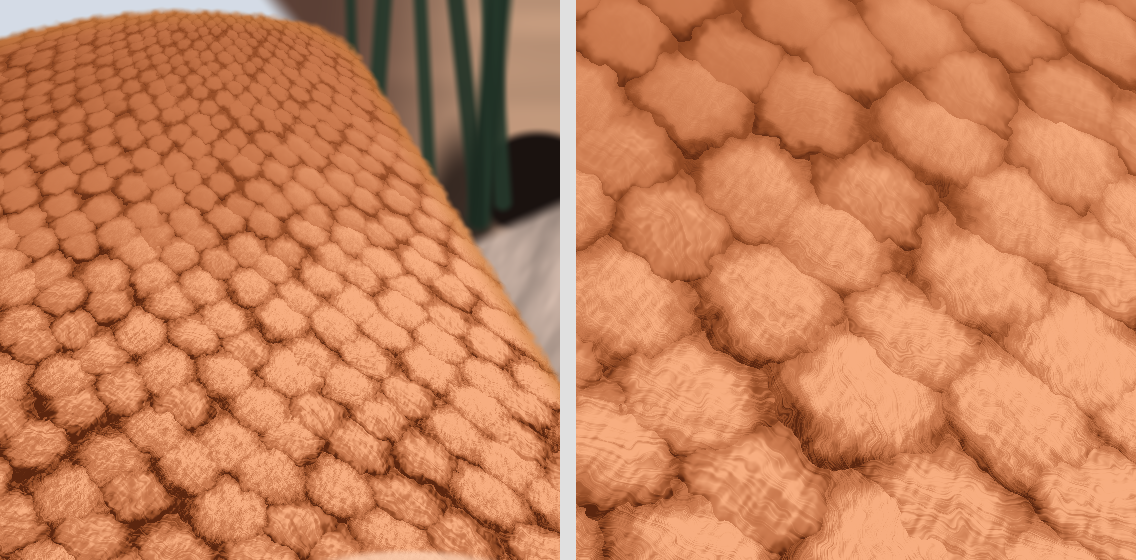
Left, the full canvas; right, a detail of the centre.
Give the GLSL for this texture, as a Shadertoy shader.

```glsl
const vec3 WOOL_DEEP = vec3(0.36, 0.15, 0.06);
const vec3 WOOL_DARK = vec3(0.59, 0.30, 0.15);
const vec3 WOOL_MID = vec3(0.79, 0.47, 0.30);
const vec3 WOOL_LIGHT = vec3(0.97, 0.68, 0.50);
const vec3 CLOTH = vec3(0.76, 0.67, 0.62);
const vec3 SHADOW = vec3(0.10, 0.07, 0.06);
const vec3 LEAF = vec3(0.11, 0.17, 0.13);

float hash(vec2 p) {
    vec3 q = fract(vec3(p.xyx) * 0.1031);
    q += dot(q, q.yzx + 33.33);
    return fract((q.x + q.y) * q.z);
}

float noise(vec2 p) {
    vec2 i = floor(p), f = fract(p);
    f = f * f * (3.0 - 2.0 * f);
    return mix(mix(hash(i), hash(i + vec2(1, 0)), f.x),
               mix(hash(i + vec2(0, 1)), hash(i + vec2(1, 1)), f.x), f.y);
}

float fbm(vec2 p) {
    return 0.55 * noise(p) + 0.3 * noise(p * 2.1 + 7.3) + 0.15 * noise(p * 4.3 + 3.1);
}

mat2 rotation(float a) {
    float c = cos(a), s = sin(a);
    return mat2(c, s, -s, c);
}

float smoothMax(float a, float b, float k) {
    float h = max(k - abs(a - b), 0.0) / k;
    return max(a, b) + h * h * k * 0.25;
}

// Perspective lattice that shrinks towards the horizon
vec2 blanketPlane(vec2 uv, float horizon, float spacing) {
    float depth = max(horizon - uv.y - 0.12 * (uv.x - 0.4), 0.04);
    return vec2((uv.x - 0.4) / depth, -log(depth)) / spacing;
}

// Staggered domes: height, offset from the nearest centre, random id
vec4 bobbles(vec2 q, float jitter) {
    vec4 best = vec4(-1.0, 0.0, 0.0, 0.0);
    for (int j = -2; j <= 2; j++) {
        float row = floor(q.y * 2.0) + float(j);
        float stagger = 0.5 * mod(row, 2.0);
        for (int i = -1; i <= 1; i++) {
            float column = floor(q.x - stagger) + float(i);
            vec2 cell = vec2(column, row);
            float id = hash(cell + 51.7);
            vec2 wobble = vec2(id, hash(cell + 17.3)) - 0.5;
            vec2 centre = vec2(column + stagger + 0.5, 0.5 * row + 0.25) + jitter * wobble;
            vec2 local = (q - centre) / (vec2(0.46, 0.39) * (0.9 + 0.2 * id));
            float height = 1.0 - dot(local, local);
            if (height > best.x) best = vec4(height, local, id);
        }
    }
    return best;
}

// Thin strands curling over one bobble
float fibres(vec2 p, float angle) {
    vec2 r = rotation(angle) * p;
    r.x += 0.25 * r.y * r.y;
    float strands = noise(r * vec2(11.0, 2.2));
    float hairs = 1.0 - abs(2.0 * noise(r * vec2(17.0, 3.0) + 9.0) - 1.0);
    return 0.6 * strands + 0.4 * hairs * hairs - 0.45;
}

vec3 woolRamp(float t) {
    vec3 c = mix(WOOL_DEEP, WOOL_DARK, smoothstep(0.0, 0.24, t));
    c = mix(c, WOOL_MID, smoothstep(0.2, 0.55, t));
    return mix(c, WOOL_LIGHT, smoothstep(0.52, 0.95, t));
}

vec3 blanket(vec2 uv) {
    vec2 q = blanketPlane(uv, 1.12, 0.14);
    float sharpness = 1.0 - smoothstep(0.3, 0.72, uv.y);
    float contrast = 1.0 - 0.68 * smoothstep(0.35, 0.95, uv.y);
    vec2 warp = vec2(fbm(q * 5.0), fbm(q * 5.0 + 31.0)) - 0.5;
    vec4 b = bobbles(q + 0.22 * warp, 0.26);
    float relief = 0.62 * smoothstep(-0.2, 0.75, b.x) + 0.17 * dot(b.yz, vec2(0.35, 0.9)) - 0.44;
    relief += 0.12 * (b.w - 0.5);
    float fuzz = fibres(b.yz + b.w * 20.0, (b.w - 0.5) * 3.0) * 0.42;
    fuzz += 0.28 * (noise(rotation(0.6) * q * vec2(40.0, 13.0)) - 0.5);
    float tone = 0.5 + 0.17 * (uv.x - 0.4) - 0.10 * smoothstep(0.55, 0.95, uv.y);
    tone += 0.16 * smoothstep(0.45, 0.0, abs(uv.y - 0.42)) * (0.4 + 0.6 * uv.x);
    tone += 0.12 * (fbm(uv * 5.0) - 0.5);
    return woolRamp(tone + contrast * relief + sharpness * fuzz);
}

float stalk(vec2 p, vec2 a, vec2 b, float width, float blur) {
    vec2 d = b - a;
    float t = clamp(dot(p - a, d) / dot(d, d), 0.0, 1.0);
    return 1.0 - smoothstep(-blur, blur, length(p - a - t * d) - width);
}

vec3 background(vec2 uv) {
    // Blurred wall and pale sheet
    vec3 c = mix(vec3(0.36, 0.25, 0.21), vec3(0.75, 0.59, 0.48), smoothstep(0.55, 0.92, uv.x));
    c *= 0.94 + 0.12 * noise(uv * vec2(3.0, 24.0));
    c = mix(c, vec3(0.83, 0.86, 0.90), 1.0 - smoothstep(0.49, 0.55, uv.x + 0.8 * (uv.y - 0.96)));
    // Dark pot and the shade beside it
    float pot = length((uv - vec2(0.96, 0.67)) / vec2(0.115, 0.095));
    c = mix(c, SHADOW, 1.0 - smoothstep(0.86, 1.1, pot));
    float shade = length((uv - vec2(0.83, 0.62)) / vec2(0.08, 0.17));
    c = mix(c, SHADOW, 0.8 * (1.0 - smoothstep(0.4, 1.15, shade)));
    // Folded cloth
    float fold = uv.y - 0.575 - 0.45 * (uv.x - 0.86);
    vec3 weave = CLOTH * (0.78 + 0.4 * fbm(rotation(0.5) * uv * vec2(22.0, 9.0)));
    c = mix(c, weave, 1.0 - smoothstep(-0.02, 0.015, fold));
    // Leaning leaves
    for (int i = 0; i < 5; i++) {
        float k = float(i);
        float lean = 0.09 * (hash(vec2(k, 4.0)) - 0.4);
        vec2 top = vec2(0.625 + 0.062 * k, 1.03);
        float leaf = stalk(uv, top, vec2(top.x + lean, 0.64), 0.008 + 0.008 * hash(vec2(k, 8.0)), 0.009);
        c = mix(c, LEAF * (0.8 + 0.5 * hash(vec2(k, 2.0))), 0.92 * leaf);
    }
    float broad = stalk(uv, vec2(0.895, 1.04), vec2(0.855, 0.61), 0.021, 0.012);
    return mix(c, LEAF * (0.85 + 0.5 * noise(uv * vec2(70.0, 3.0))), broad);
}

void mainImage(out vec4 fragColor, in vec2 fragCoord) {
    vec2 uv = fragCoord / iResolution.xy;
    // Blanket outline: arched far end and sloping right side
    float farEdge = uv.y - 0.98 + 0.45 * (uv.x - 0.33) * (uv.x - 0.33);
    float sideEdge = 0.85 * (uv.x - 1.0 + 0.614 * (uv.y - 0.32));
    float edge = smoothMax(farEdge, sideEdge, 0.06);
    float cover = 1.0 - smoothstep(-0.007, 0.008, edge + 0.006 * (noise(uv * 90.0) - 0.5));
    vec3 wool = blanket(uv);
    wool = mix(wool, vec3(0.78, 0.49, 0.24), 0.6 * smoothstep(-0.035, 0.0, edge));
    vec3 color = mix(background(uv), wool, cover);
    // Pale glint at the near hem
    float hem = length((uv - vec2(0.73, -0.01)) / vec2(0.17, 0.03));
    color = mix(color, vec3(0.98, 0.80, 0.68), 0.85 * (1.0 - smoothstep(0.6, 1.1, hem)));
    fragColor = vec4(color, 1.0);
}
```
